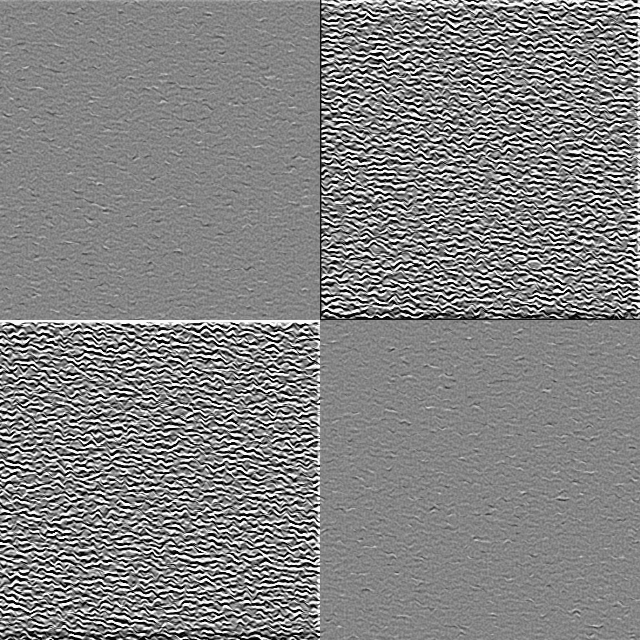
This texture map is drawn by a WebGL 1 fragment shader. Its source:

```glsl
precision highp float;
// Embossed relief map: a two by two checker of faint and strong grain.
// Stretched, warped gradient noise is lit from above by taking the height
// difference towards the light, with thin bevels around the strong tiles.
uniform vec2 u_resolution;

vec2 hash2(vec2 p) {
  vec3 q = fract(p.xyx * vec3(0.1031, 0.1030, 0.0973));
  q += dot(q, q.yzx + 33.33);
  return fract((q.xx + q.yz) * q.zy);
}

// Dot product of a lattice point's random gradient with the offset to it
float cornerSlope(vec2 cell, vec2 offset) {
  float angle = 6.2832 * hash2(cell).x;
  return dot(vec2(cos(angle), sin(angle)), offset);
}

// Gradient noise, about -0.7 to 0.7
float noise(vec2 p) {
  vec2 cell = floor(p);
  vec2 f = fract(p);
  vec2 w = f * f * (3.0 - 2.0 * f);
  vec2 r = vec2(1.0, 0.0);
  float low = mix(cornerSlope(cell, f), cornerSlope(cell + r, f - r), w.x);
  float high = mix(cornerSlope(cell + r.yx, f - r.yx), cornerSlope(cell + 1.0, f - 1.0), w.x);
  return mix(low, high, w.y);
}

// Short grain falling to the right, wavering, with finer ripples on it
float grainHeight(vec2 p) {
  p.y += 0.17 * p.x + 0.007 * noise(p * 95.0);
  return noise(p * vec2(88.0, 190.0))
       + 0.3 * noise(p * vec2(190.0, 300.0) + 17.0);
}

// Bright where the surface falls away towards the light above
float emboss(vec2 p) {
  return grainHeight(p) - grainHeight(p + vec2(-0.0006, 0.0023));
}

// Emboss with its broad swells removed, so that ridges stand evenly
float evenEmboss(vec2 p) {
  vec2 ridge = vec2(0.0, 0.0043);
  return emboss(p) - 0.33 * (emboss(p + ridge) + emboss(p - ridge));
}

// Thin band that fades with distance from a tile edge
float band(float distanceToEdge, float width) {
  return 1.0 - smoothstep(width * 0.5, width, distanceToEdge);
}

void main() {
  vec2 p = gl_FragCoord.xy / u_resolution;
  float slope = evenEmboss(p);

  // Soft checker mask: 1 in the upper right and lower left tiles
  vec2 side = smoothstep(-0.0006, 0.0006, p - 0.5) * 2.0 - 1.0;
  float rough = 0.5 + 0.5 * side.x * side.y;

  // Faint tiles: fine tooth plus sparse scratches
  float scratch = slope * smoothstep(0.12, 0.4, noise(p * vec2(45.0, 120.0) + 51.0));
  float faint = 0.521 + 0.1 * slope + 0.2 * scratch + 0.12 * noise(p * 290.0 + 9.3);
  faint += 0.1 * band(1.0 - p.y, 0.003);

  // Strong tiles: high gain, lit top and right, shaded bottom and left
  vec2 tile = fract(p * 2.0);
  float upper = step(0.5, p.y);
  float strong = 0.51 + 1.45 * slope;
  strong += 0.3 * band(1.0 - tile.y, 0.018) + 0.35 * band(1.0 - tile.x, 0.01);
  strong -= 0.2 * band(tile.y, 0.03);
  strong = clamp(strong, 0.02, 0.98);
  strong = mix(strong, 0.98, (1.0 - upper) * band(1.0 - tile.y, 0.01));
  strong = mix(strong, 0.06, upper * max(band(tile.y, 0.006), band(tile.x, 0.006)));

  gl_FragColor = vec4(vec3(mix(faint, strong, rough)), 1.0);
}
```
